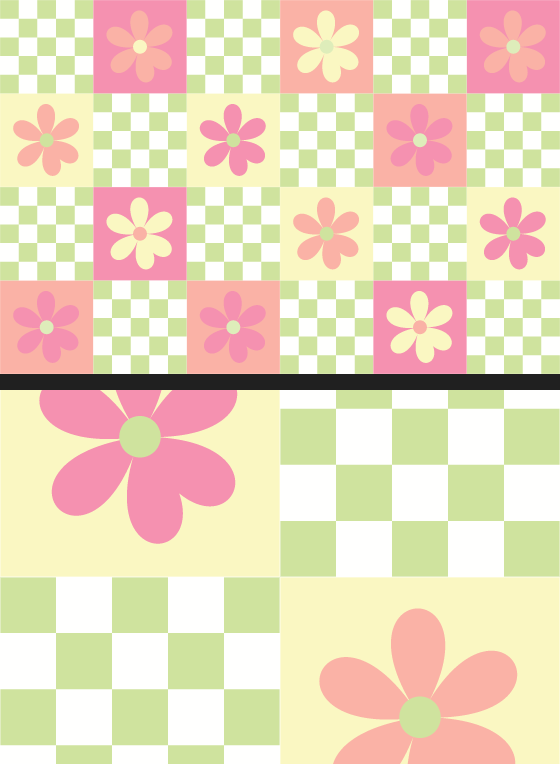
Top: the whole. Bottom: its middle third, enlarged.
Write a WebGL 2 fragment shader that draws this pattern.

```glsl
#version 300 es
precision highp float;
// Patchwork of square tiles: small green checkerboards alternate with flat
// tiles that each hold one six-petalled flower in a pastel colour scheme.
// Petals are teardrop curves; edges are smoothed by averaging sub-samples.

#define GRID vec2(6.0, 4.0)   // tiles across and down
#define CHECKS 5.0            // checker squares along a tile side
#define PETAL_LENGTH 0.388    // in tile sides, from the flower centre
#define PETAL_SPREAD 0.252    // fullness of a petal
#define CORE_RADIUS 0.074
#define SEAM_WIDTH 0.003      // half width of the pale line between tiles
#define SEAM_STRENGTH 0.5
#define SAMPLES 4             // sub-samples per pixel side

uniform vec2 u_resolution;
out vec4 fragColor;

const vec3 GREEN = vec3(0.81, 0.89, 0.62);
const vec3 WHITE = vec3(1.0, 1.0, 0.995);

// Flower palette, indexed by the names below
const int CREAM = 0, PINK = 1, PEACH = 2, LEAF = 3, PALE = 4;
const vec3 PALETTE[5] = vec3[5](
    vec3(0.98, 0.97, 0.76), vec3(0.96, 0.57, 0.69), vec3(0.98, 0.70, 0.65),
    GREEN, vec3(0.87, 0.93, 0.73));

// Colour schemes: background, petals, core
const ivec3 SCHEMES[7] = ivec3[7](
    ivec3(PINK, PEACH, CREAM), ivec3(PINK, PEACH, PALE),
    ivec3(PEACH, CREAM, PALE), ivec3(CREAM, PEACH, LEAF),
    ivec3(CREAM, PINK, LEAF), ivec3(PEACH, PINK, PALE),
    ivec3(PINK, CREAM, PEACH));

// Scheme of each flower tile, three per row from the top
const int LAYOUT[12] = int[12](0, 2, 1,  3, 4, 5,  6, 3, 4,  5, 5, 6);

// Petal directions in degrees, slightly uneven as if cut by hand
const float PETAL_ANGLES[6] = float[6](30.0, 91.5, 155.0, 220.5, 282.0, 327.5);

// Teardrop y^2 = (spread * t)^2 * (1 - t), pointed at the origin
bool insidePetal(vec2 p, float angle) {
    vec2 axis = vec2(cos(angle), sin(angle));
    float t = dot(p, axis) / PETAL_LENGTH;
    float side = dot(p, vec2(-axis.y, axis.x));
    float halfWidth = PETAL_SPREAD * t;
    return t > 0.0 && side * side < halfWidth * halfWidth * (1.0 - t);
}

vec3 flowerTile(vec2 p, ivec3 scheme) {
    if (length(p) < CORE_RADIUS) return PALETTE[scheme.z];
    for (int i = 0; i < 6; i++) {
        if (insidePetal(p, radians(PETAL_ANGLES[i]))) return PALETTE[scheme.y];
    }
    return PALETTE[scheme.x];
}

vec3 checkerTile(vec2 local) {
    vec2 square = floor(local * CHECKS);
    return mod(square.x + square.y, 2.0) < 0.5 ? GREEN : WHITE;
}

vec3 patchwork(vec2 uv) {
    vec2 p = uv * GRID;
    vec2 tile = clamp(floor(p), vec2(0.0), GRID - 1.0);
    vec2 local = p - tile;
    int column = int(tile.x);
    int row = int(GRID.y - 1.0 - tile.y);

    vec3 color;
    if ((column + row) % 2 == 0) {
        color = checkerTile(local);
    } else {
        int index = (row * 3 + column / 2) % 12;
        color = flowerTile(local - 0.5, SCHEMES[LAYOUT[index]]);
    }

    // Faint pale seam around the tiles
    vec2 edge = min(local, 1.0 - local);
    float seam = 1.0 - step(SEAM_WIDTH, min(edge.x, edge.y));
    return mix(color, WHITE, seam * SEAM_STRENGTH);
}

void main() {
    // Average a regular grid of samples inside the pixel
    vec3 sum = vec3(0.0);
    for (int y = 0; y < SAMPLES; y++) {
        for (int x = 0; x < SAMPLES; x++) {
            vec2 offset = (vec2(x, y) + 0.5) / float(SAMPLES) - 0.5;
            sum += patchwork((gl_FragCoord.xy + offset) / u_resolution);
        }
    }
    fragColor = vec4(sum / float(SAMPLES * SAMPLES), 1.0);
}
```
